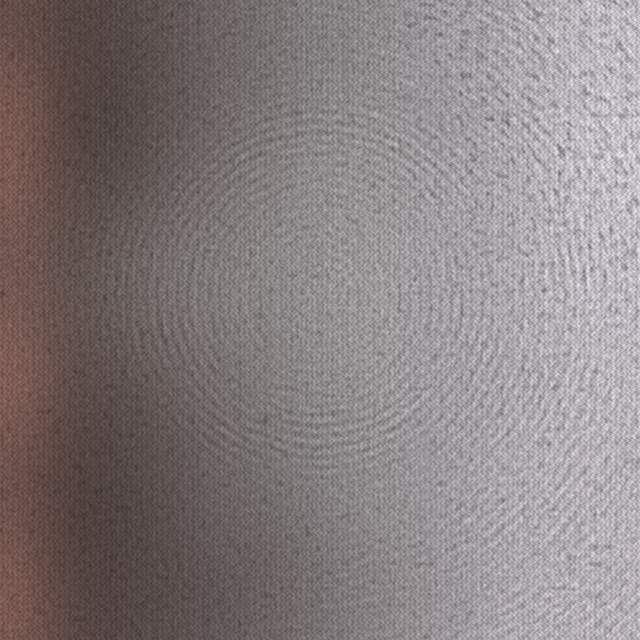
Write a Shadertoy shader that draws this texture.

```glsl
vec2 hashGradient(vec2 cell) {
    vec2 h = vec2(dot(cell, vec2(127.1, 311.7)), dot(cell, vec2(269.5, 183.3)));
    return 2.0 * fract(sin(h) * 43758.55) - 1.0;
}

float gradientNoise(vec2 p) {
    vec2 i = floor(p), f = fract(p);
    vec2 u = f * f * f * (f * (f * 6.0 - 15.0) + 10.0);
    vec2 e = vec2(0.0, 1.0);
    float low = mix(dot(hashGradient(i), f),
                    dot(hashGradient(i + e.yx), f - e.yx), u.x);
    float high = mix(dot(hashGradient(i + e.xy), f - e.xy),
                     dot(hashGradient(i + e.yy), f - e.yy), u.x);
    return mix(low, high, u.y);
}

float glow(vec2 p, vec2 center, vec2 size) {
    vec2 d = (p - center) / size;
    return exp(-dot(d, d));
}

// Broad metallic light, dark pools and the copper left edge
vec3 sheen(vec2 p) {
    vec3 col = mix(vec3(0.32, 0.265, 0.255), vec3(0.49, 0.475, 0.48), smoothstep(0.07, 0.58, p.x));
    col = mix(col, vec3(0.7, 0.68, 0.7), smoothstep(0.4, 0.97, p.x));
    col += vec3(0.06, 0.075, 0.075) * glow(p, vec2(0.25, 0.57), vec2(0.17, 0.15));
    col += vec3(0.06) * glow(p, vec2(0.5, 0.58), vec2(0.21, 0.24));
    col += vec3(0.05, 0.055, 0.065) * glow(p, vec2(1.0, 0.78), vec2(0.16, 0.32));
    col *= 1.0 - 0.1 * glow(p, vec2(0.16, 0.82), vec2(0.12, 0.18));
    col *= 1.0 - 0.1 * glow(p, vec2(0.14, 0.2), vec2(0.14, 0.17));
    col *= 1.0 - vec3(0.11, 0.14, 0.14) * glow(p, vec2(0.4, 0.06), vec2(0.22, 0.14));
    float edge = exp(-p.x * p.x / 0.009) * (0.85 + 0.15 * cos((p.y - 0.76) * 18.0));
    edge *= 1.0 - 0.45 * smoothstep(0.85, 1.0, p.y);
    return col + vec3(0.16, 0.085, 0.065) * edge;
}

// Staggered knit with irregular stitches and grain
float weave(vec2 p) {
    p += 0.004 * vec2(gradientNoise(p * 55.0), gradientNoise(p * 55.0 + 31.0));
    float zigzag = 0.9 * sin(p.y * 760.0);
    float knit = sin(p.x * 780.0 + zigzag) * sin(p.y * 760.0);
    return 0.75 * knit + 1.4 * gradientNoise(p * 180.0) + 0.8 * gradientNoise(p * 105.0 + 7.0);
}

// Concentric ripples, crisp near the circle and ragged beyond it
float rings(vec2 p, float radius) {
    float ragged = 1.5 + 5.0 * smoothstep(0.25, 0.6, radius);
    float wobble = ragged * gradientNoise(p * 11.0) + 1.5 * gradientNoise(p * 32.0);
    float ripple = sin(radius * 390.0 + wobble);
    float band = exp(-pow((radius - 0.24) / 0.07, 2.0)) + 0.45 * exp(-pow((radius - 0.11) / 0.06, 2.0));
    float sides = exp(-pow((p.y - 0.54) / 0.18, 2.0)) * smoothstep(0.2, 0.3, radius);
    float outer = 0.5 * sides * (1.0 - smoothstep(0.38, 0.5, radius));
    float ragRight = 0.7 * smoothstep(0.3, 0.9, p.x) * smoothstep(0.22, 0.4, radius);
    float patches = 0.6 + 1.3 * gradientNoise(p * 7.0 + 4.0) + 1.3 * gradientNoise(p * 48.0);
    return ripple * (band + outer + ragRight + 0.2) * clamp(patches, 0.05, 1.2);
}

// Short dark dents that follow the circles toward the bright corner
float dents(vec2 p, vec2 offset, float radius) {
    float bend = 0.035 * gradientNoise(p * 8.0 + 17.0);
    vec2 polar = vec2((radius + bend) * 110.0, atan(offset.y, offset.x) * 27.0);
    float mark = smoothstep(0.0, 0.42, gradientNoise(polar));
    float corner = smoothstep(0.5, 0.9, p.x) * smoothstep(0.3, 0.9, p.y);
    float right = smoothstep(0.5, 0.95, p.x) * 0.45;
    float top = smoothstep(0.45, 0.7, p.x) * smoothstep(0.7, 0.95, p.y) * 0.4;
    return mark * clamp(corner + right + top, 0.0, 1.0);
}

void mainImage(out vec4 fragColor, in vec2 fragCoord) {
    vec2 p = fragCoord / iResolution.xy;
    vec2 offset = p - vec2(0.5, 0.54);
    float radius = length(offset);

    vec3 col = sheen(p);
    float relief = 0.16 * weave(p) + 0.07 * rings(p, radius);

    // Small shaded flecks and faint vertical brushing
    float flecks = smoothstep(0.05, 0.5, gradientNoise(p * vec2(95.0, 80.0) + 9.0));
    relief -= 0.12 * flecks;
    relief += 0.03 * gradientNoise(p * vec2(60.0, 9.0));
    relief += 0.03 * gradientNoise(p * 6.0 + 50.0);
    relief -= 0.2 * dents(p, offset, radius);

    // Two isolated dark specks
    relief -= 0.2 * glow(p, vec2(0.415, 0.344), vec2(0.006));
    relief -= 0.15 * glow(p, vec2(0.46, 0.824), vec2(0.006));

    fragColor = vec4(clamp(col * (1.04 + relief), 0.0, 1.0), 1.0);
}
```
